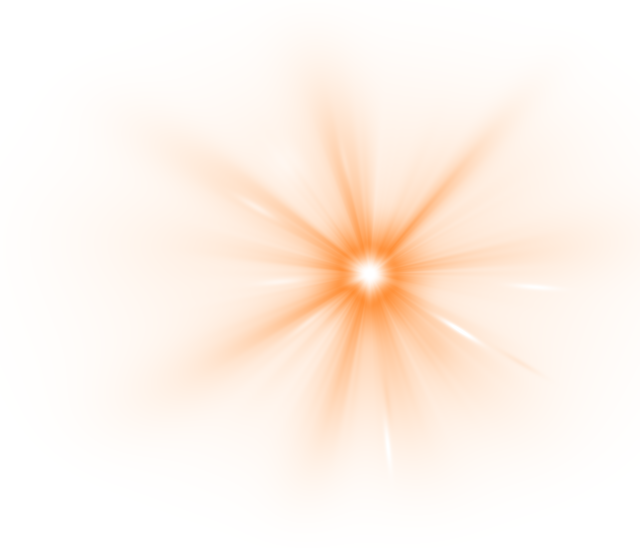
A Shadertoy shader for this background:

```glsl
// A white-hot star bursting into soft orange rays over a pale background.
// Polar coordinates shape broad beams, fine noisy streaks and small glints;
// their summed tint is subtracted from white and fades inside an ellipse.

const vec2 STAR_CENTER = vec2(0.578, 0.5);       // fraction of the canvas
const vec3 TINT = vec3(0.0, 0.56, 1.0);          // what full orange takes from white

// Broad beams: angle in degrees, angular width, strength
const vec3 BEAMS[10] = vec3[10](
    vec3(104.0, 10.0, 0.95), vec3(49.0, 4.5, 0.75), vec3(40.0, 17.0, 0.30),
    vec3(147.0, 7.0, 0.80), vec3(172.0, 10.0, 0.22), vec3(210.0, 9.0, 0.75),
    vec3(254.0, 9.0, 0.85), vec3(285.0, 13.0, 0.55), vec3(315.0, 15.0, 0.40),
    vec3(8.0, 9.0, 0.65));

// Glints: angle in degrees, radius, half width, tint change (negative is lighter)
const vec4 GLINTS[11] = vec4[11](
    vec4(149.5, 0.235, 0.007, -0.13), vec4(-32.0, 0.190, 0.005, -0.24),
    vec4(-4.5, 0.300, 0.005, -0.09), vec4(-84.0, 0.310, 0.005, -0.10),
    vec4(218.0, 0.135, 0.006, -0.10), vec4(103.0, 0.205, 0.006, -0.08),
    vec4(127.0, 0.250, 0.028, -0.05), vec4(185.0, 0.160, 0.006, -0.08),
    vec4(-30.5, 0.320, 0.005, 0.07), vec4(-82.0, 0.230, 0.005, 0.06),
    vec4(-49.0, 0.177, 0.025, 0.05));

float hash(float n, float seed) {
    return fract(sin(n * 127.1 + seed * 311.7) * 4375.85);
}

// Smooth noise around the circle, repeating after the given cell count
float ringNoise(float degrees360, float cells, float seed) {
    float x = degrees360 / 360.0 * cells;
    float cell = floor(x);
    float t = smoothstep(0.0, 1.0, x - cell);
    return mix(hash(mod(cell, cells), seed), hash(mod(cell + 1.0, cells), seed), t);
}

float angleGap(float a, float b) {
    return mod(a - b + 180.0, 360.0) - 180.0;
}

float bell(float x, float width) {
    return exp(-x * x / (width * width));
}

float beamStrength(float angle) {
    float sum = 0.52;
    for (int i = 0; i < 10; i++)
        sum += BEAMS[i].z * bell(angleGap(angle, BEAMS[i].x), BEAMS[i].y);
    return sum;
}

// Streaks of three finenesses, centred on zero
float streaks(float angle, float r) {
    float sum = 0.0;
    for (int i = 0; i < 3; i++) {
        float k = float(i);
        float visible = smoothstep(0.01, 0.03 + 0.04 * k, r);
        sum += visible * (ringNoise(angle, 38.0 * exp2(k), 3.0 + k) - 0.5) / (1.0 + 0.4 * k);
    }
    return sum;
}

float glintTint(vec2 p) {
    float sum = 0.0;
    for (int i = 0; i < 11; i++) {
        vec4 g = GLINTS[i];
        float a = radians(g.x);
        vec2 axis = vec2(cos(a), sin(a));
        float along = dot(p, axis) - g.y;
        float across = dot(p, vec2(-axis.y, axis.x));
        sum += g.w * bell(along, 0.042) * bell(across, g.z);
    }
    return sum;
}

// Zero at the white heart, one beyond the uneven star-shaped rim
float coreMask(float angle, float r) {
    float rim = 0.043 + 0.022 * ringNoise(angle, 16.0, 9.0)
              + 0.006 * ringNoise(angle, 48.0, 12.0);
    return smoothstep(0.006, rim, r);
}

// One in the middle of the canvas, zero towards the corners
float edgeFade(vec2 uv) {
    vec2 q = (uv - vec2(0.55, 0.51)) / vec2(0.66, 0.54);
    return 1.0 - smoothstep(0.35, 1.02, length(q));
}

void mainImage(out vec4 fragColor, in vec2 fragCoord) {
    vec2 uv = fragCoord / iResolution.xy;
    vec2 p = (uv - STAR_CENTER) * vec2(iResolution.x / iResolution.y, 1.0);
    float r = max(length(p), 0.0005);
    float angle = mod(degrees(atan(p.y, p.x + 0.00001)), 360.0);

    // Rays are round near the star and separate further out
    float rays = mix(1.35, beamStrength(angle), smoothstep(0.02, 0.14, r));
    float streakFade = 1.0 - smoothstep(0.16, 0.42, r);
    rays *= 1.0 + 0.42 * streakFade * streaks(angle, r);

    // Glow falls off with distance, then the core burns through to white
    float glow = 0.9 * (1.0 - exp(-0.052 * rays / pow(r, 1.1)));
    float tint = glow * coreMask(angle, r) * edgeFade(uv) + glintTint(p);

    fragColor = vec4(1.0 - TINT * clamp(tint, 0.0, 0.9), 1.0);
}
```
